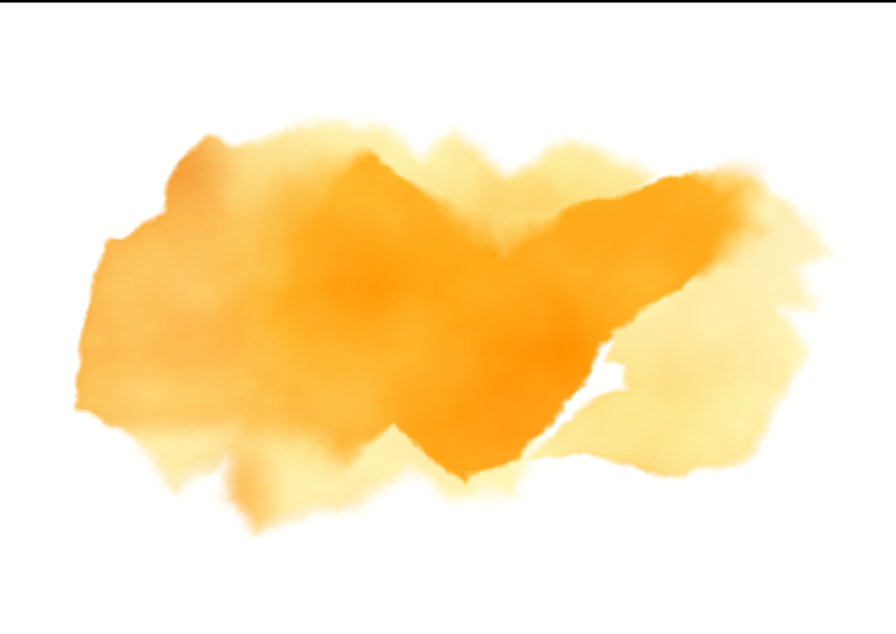
Write a Shadertoy shader that draws this background.

```glsl
const vec3 PAPER = vec3(1.0, 1.0, 0.995);
const vec3 CREAM = vec3(0.995, 0.94, 0.68);
const vec3 LEMON = vec3(0.99, 0.86, 0.46);
const vec3 PEACH = vec3(0.99, 0.74, 0.32);
const vec3 AMBER = vec3(0.995, 0.69, 0.13);
const vec3 DEEP = vec3(1.0, 0.58, 0.03);
const vec3 RUST = vec3(0.96, 0.64, 0.26);
const float RAGGED = 2.6;      // edge displacement, percent of canvas height
const float GRAIN = 0.07;      // pigment unevenness
const float BORDER = 0.4;      // top line thickness, percent of canvas height

// Outlines in percent of canvas height
const int SIDES = 24;
const vec2 WASH[SIDES] = vec2[](
    vec2(12, 35.5), vec2(14, 55), vec2(17.5, 62), vec2(25.4, 66),
    vec2(27.6, 74), vec2(32.2, 78), vec2(39.6, 77.5), vec2(49.7, 81),
    vec2(60.8, 79.4), vec2(66.7, 74.8), vec2(71.5, 79.4), vec2(80, 72.7),
    vec2(90.2, 77.3), vec2(103, 72.5), vec2(81, 22.7), vec2(71, 21.7),
    vec2(64.5, 26), vec2(57, 20.8), vec2(40, 16.6), vec2(36.3, 21),
    vec2(36, 28), vec2(27.6, 23), vec2(20, 32), vec2(16, 34));
const vec2 BODY[SIDES] = vec2[](
    vec2(37.8, 54), vec2(46, 68), vec2(52.5, 74), vec2(59, 75.5),
    vec2(64.5, 71.5), vec2(72.7, 66), vec2(79, 61.3), vec2(86.6, 65),
    vec2(92, 68.3), vec2(101, 69.6), vec2(106, 72.4), vec2(117, 71.5),
    vec2(118, 64), vec2(110.5, 56.7), vec2(101, 51.2), vec2(94.8, 45.7),
    vec2(92, 39), vec2(86.6, 33.3), vec2(81, 27.3), vec2(72.7, 24.5),
    vec2(67.2, 28), vec2(62.6, 32.8), vec2(54.3, 27.3), vec2(42.4, 33.7));
const vec2 VEIL[SIDES] = vec2[](
    vec2(106, 72), vec2(118, 72), vec2(127, 66), vec2(129, 63),
    vec2(131, 60.4), vec2(126, 58), vec2(128.4, 51.2), vec2(123, 51.8),
    vec2(127, 44.8), vec2(125, 41), vec2(122.5, 37.4), vec2(118.8, 29),
    vec2(115, 26.7), vec2(106.8, 24.9), vec2(99.4, 26.3), vec2(92, 28.2),
    vec2(83, 27.6), vec2(88.4, 32.8), vec2(95.8, 38.3), vec2(98.5, 39.2),
    vec2(98.5, 42.5), vec2(95, 43), vec2(97.6, 49.4), vec2(110, 63));

float hash(vec2 p) {
    vec3 q = fract(vec3(p.xyx) * 0.1031);
    q += dot(q, q.yzx + 33.33);
    return fract((q.x + q.y) * q.z);
}

float noise(vec2 p) {
    vec2 i = floor(p), f = fract(p);
    f = f * f * (3.0 - 2.0 * f);
    return mix(mix(hash(i), hash(i + vec2(1, 0)), f.x),
               mix(hash(i + vec2(0, 1)), hash(i + vec2(1, 1)), f.x), f.y);
}

float fbm(vec2 p) {
    float sum = 0.0, amp = 0.5;
    for (int i = 0; i < 4; i++) {
        sum += amp * noise(p);
        p = mat2(1.6, 1.2, -1.2, 1.6) * p + 7.3;
        amp *= 0.5;
    }
    return sum;
}

// Signed distance to a closed outline, negative inside
float outline(vec2 p, vec2 v[SIDES]) {
    float d = dot(p - v[0], p - v[0]), side = 1.0;
    for (int i = 0, j = SIDES - 1; i < SIDES; j = i, i++) {
        vec2 e = v[j] - v[i], w = p - v[i];
        vec2 b = w - e * clamp(dot(w, e) / dot(e, e), 0.0, 1.0);
        d = min(d, dot(b, b));
        bvec3 c = bvec3(p.y >= v[i].y, p.y < v[j].y, e.x * w.y > e.y * w.x);
        if (all(c) || !any(c)) side = -side;
    }
    return side * sqrt(d);
}

float cover(float d, float soft) { return smoothstep(soft, -soft, d); }

float glow(vec2 p, vec2 center, vec2 radius) {
    vec2 q = (p - center) / radius;
    return exp(-dot(q, q));
}

void mainImage(out vec4 fragColor, in vec2 fragCoord) {
    float pixel = 100.0 / iResolution.y;
    vec2 p = fragCoord * pixel;
    vec2 warp = vec2(fbm(p * 0.3), fbm(p * 0.3 + 41.0)) - 0.47;
    vec2 q = p + RAGGED * warp;
    float cloud = fbm(p * 0.09 + 12.0) - 0.47;

    // Pale wash with a peach deposit on the left
    float washDist = outline(q, WASH);
    float washSoft = mix(0.6, 1.8, smoothstep(30.0, 45.0, p.x));
    washSoft = max(washSoft, 2.2 * smoothstep(36.0, 28.0, p.y));
    vec3 wash = mix(CREAM, LEMON, glow(p, vec2(83, 68), vec2(18, 8)));
    wash = mix(wash, LEMON, 0.8 * glow(p, vec2(42, 65), vec2(14, 11)));
    float floorEdge = smoothstep(29.0, 36.0, q.y + 4.0 * cloud);
    float deposit = smoothstep(58.0, 36.0, p.x + 0.45 * (p.y - 50.0));
    wash = mix(wash, PEACH, 0.9 * deposit * floorEdge);
    wash = mix(wash, LEMON, 0.5 * glow(p, vec2(30, 38), vec2(14, 4)));
    wash = mix(wash, RUST, 0.8 * glow(p, vec2(30, 73), vec2(5, 6)));
    wash = mix(wash, PEACH, 0.75 * glow(p, vec2(39, 23), vec2(5, 8)));
    wash -= vec3(0.01, 0.05, 0.08) * exp(-abs(washDist)) * deposit;
    vec3 color = mix(PAPER, wash, cover(washDist, washSoft));

    // Translucent veil on the right
    float veilDist = outline(q, VEIL);
    vec3 veil = mix(CREAM, LEMON, 0.75 * glow(p, vec2(102, 34), vec2(16, 12)));
    veil = mix(veil, PAPER, 0.25 * glow(p, vec2(126, 61), vec2(8, 12)));
    veil -= vec3(0.0, 0.05, 0.1) * exp(-abs(veilDist)) * smoothstep(46.0, 34.0, p.y);
    float veilSoft = mix(0.7, 1.6, smoothstep(110.0, 122.0, p.x));
    color = mix(color, veil, cover(veilDist, veilSoft));

    // Saturated body: crisp lower right, bleeding left and at the tip
    float bodyDist = outline(q, BODY);
    float bodySoft = 0.6 + 8.0 * smoothstep(62.0, 42.0, p.x)
                   + 4.0 * smoothstep(108.0, 118.0, p.x)
                   + 3.0 * glow(p, vec2(77, 63), vec2(10, 7));
    vec3 body = mix(AMBER, PEACH, 0.5 * glow(p, vec2(51, 34), vec2(12, 10)));
    body = mix(body, DEEP, 0.5 * glow(p, vec2(55, 55), vec2(9, 9)));
    body = mix(body, DEEP, 0.85 * glow(p, vec2(80, 35), vec2(12, 13)));
    body = mix(body, DEEP, 0.7 * glow(p, vec2(88, 45), vec2(7, 9)));
    body = mix(body, DEEP, 0.3 * glow(p, vec2(100, 62), vec2(14, 7)));
    color = mix(color, body, cover(bodyDist, bodySoft));

    // Uneven pigment, then the dark top border
    float painted = smoothstep(0.0, 0.5, 1.0 - color.b);
    color += GRAIN * cloud * painted * vec3(0.0, 2.0, 3.0);
    color *= smoothstep(-0.5, 0.5, (100.0 - BORDER - p.y) / pixel);
    fragColor = vec4(clamp(color, 0.0, 1.0), 1.0);
}
```
